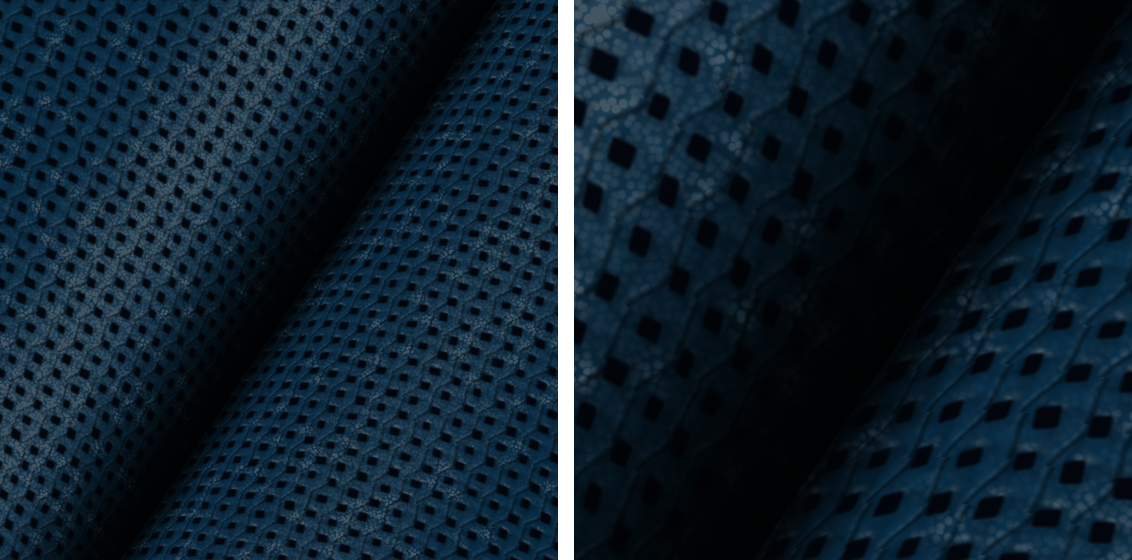
Left: the whole. Right: its middle third, enlarged.
Give the GLSL for this texture, as a Shadertoy shader.

```glsl
// Dark blue open-mesh woven fabric lying in two rolls with a deep diagonal fold.
#define ROW_PITCH 0.0325
#define COLUMN_PITCH 0.046
#define EDGE_SQUEEZE 3.7
#define HOLE_SIZE vec2(0.185, 0.215)
#define HOLE_TURN 0.30
#define GRAIN_SCALE 170.0
#define GLOSS_STRENGTH 1.10
#define WEAVE_WOBBLE 0.045

const float PI = 3.14159;
const vec2 FOLD_POINT = vec2(0.215, 0.0);
const vec2 FOLD_ALONG = vec2(0.557, 0.8305);
const vec3 FABRIC_BLUE = vec3(0.012, 0.155, 0.255);
const vec3 GLOSS_GREY = vec3(0.255, 0.335, 0.390);
const vec3 HOLE_BLACK = vec3(0.006, 0.020, 0.045);

float hash(vec2 p) {
    p = fract(p * vec2(0.1031, 0.1137));
    p += dot(p, p.yx + 33.33);
    return fract((p.x + p.y) * p.x * 17.0);
}

// Distance to the nearest scattered point.
float cellular(vec2 p) {
    vec2 cell = floor(p);
    float nearest = 1.0;
    for (int y = -1; y <= 1; y++)
    for (int x = -1; x <= 1; x++) {
        vec2 c = cell + vec2(x, y);
        vec2 point = c + vec2(hash(c + 11.3), hash(c + 57.9));
        nearest = min(nearest, length(p - point));
    }
    return nearest;
}

float bell(float x, float center, float width) {
    float t = (x - center) / width;
    return exp(-t * t);
}

// Thread grid: columns crowd at the fold, rows bend round each roll.
vec2 weaveGrid(float across, float along) {
    float t = abs(across);
    float column = t / COLUMN_PITCH + EDGE_SQUEEZE * (1.0 - exp(-t / 0.1));
    float bend = across > 0.0 ? 0.15 * (1.0 - exp(-t / 0.17))
                              : 0.09 * (1.0 - exp(-t / 0.20));
    vec2 grid = vec2(sign(across) * column, (along - bend) / ROW_PITCH);
    grid += WEAVE_WOBBLE * vec2(sin(grid.y * 1.7 + sin(grid.x * 2.3)),
                                sin(grid.x * 1.3 + 2.0 * sin(grid.y * 0.4)));
    return grid;
}

// Crown height of the warp and weft threads, passing over and under.
vec2 threadHeights(vec2 grid) {
    vec2 node = floor(grid + 0.5);
    vec2 profile = cos(PI * (grid - node));
    float warpCrown = 0.5 + 0.5 * cos(PI * (grid.y + node.x));
    float weftCrown = 0.5 - 0.5 * cos(PI * (grid.x + node.y));
    return profile * (0.65 + 0.35 * vec2(warpCrown, weftCrown));
}

// Coverage of the opening between four threads.
float holeMask(vec2 grid) {
    vec2 cell = floor(grid);
    vec2 jitter = vec2(hash(cell), hash(cell + 31.7)) - 0.5;
    vec2 q = grid - cell - 0.5 + 0.07 * jitter;
    float c = cos(HOLE_TURN), s = sin(HOLE_TURN);
    q = vec2(c * q.x + s * q.y, c * q.y - s * q.x);
    vec2 edge = abs(q) - HOLE_SIZE - 0.07 * jitter.yx + 0.08;
    float dist = length(max(edge, 0.0)) + min(max(edge.x, edge.y), 0.0) - 0.08;
    float soft = 0.04 + 0.5 * max(fwidth(grid.x), fwidth(grid.y));
    return 1.0 - smoothstep(-soft, soft, dist);
}

void mainImage(out vec4 fragColor, in vec2 fragCoord) {
    vec2 p = fragCoord / iResolution.y - FOLD_POINT;
    float across = dot(p, vec2(FOLD_ALONG.y, -FOLD_ALONG.x));
    float along = dot(p, FOLD_ALONG);
    bool rightRoll = across > 0.0;

    vec2 grid = weaveGrid(across, along);
    vec2 node = floor(grid + 0.5);
    vec2 offset = grid - node;
    vec2 heights = threadHeights(grid);
    float height = clamp(max(heights.x, heights.y), 0.0, 1.0);

    // Light over the two rolls: shadowed fold and soft sheen bands.
    float diffuse = rightRoll ? 0.06 + 0.90 * smoothstep(-0.012, 0.060, across)
                              : 0.03 + 0.97 * smoothstep(0.010, 0.23, -across);
    float sheen = rightRoll ? 0.08 + 0.38 * bell(across, 0.30, 0.15)
                            : 0.14 + 0.76 * bell(across, -0.29, 0.11);

    // Worn coating: fine flakes and broader streaks along the warp.
    vec2 surface = vec2(across, along);
    float flakes = 1.0 - smoothstep(0.20, 0.65, cellular(surface * GRAIN_SCALE));
    float streaks = 1.0 - cellular(surface * vec2(90.0, 40.0));
    float wear = 0.30 + 0.60 * flakes + 0.45 * streaks;

    // Slanted warp seams, scattered glints and ticks above the openings.
    float seam = offset.x - 0.12 * sin(PI * (grid.y + node.x)) - 0.10 * offset.y;
    float groove = bell(seam, 0.16, 0.06);
    float ridge = bell(seam, 0.04, 0.06) * smoothstep(0.4, 0.9, heights.x);
    float glint = smoothstep(0.55, 0.90, hash(node + 5.1))
                * bell(length(offset), 0.0, 0.32) * flakes;
    float tick = bell(offset.y, -0.20, 0.10) * bell(abs(offset.x), 0.5, 0.22)
               * (0.4 + hash(floor(grid) + 3.7));

    vec3 color = FABRIC_BLUE * diffuse * mix(0.45, 1.10, height);
    float gloss = sheen * wear * mix(0.35, 1.0, height * height);
    gloss += 0.75 * glint + 0.20 * ridge * wear;
    gloss += (rightRoll ? 0.55 : 0.15) * tick * wear;
    color = mix(color, GLOSS_GREY, clamp(GLOSS_STRENGTH * gloss * diffuse, 0.0, 1.0));
    color *= 1.0 - 0.35 * groove;

    float hole = holeMask(grid);
    color = mix(color, HOLE_BLACK * (0.3 + 0.7 * diffuse), 0.97 * hole);
    fragColor = vec4(color, 1.0);
}
```
